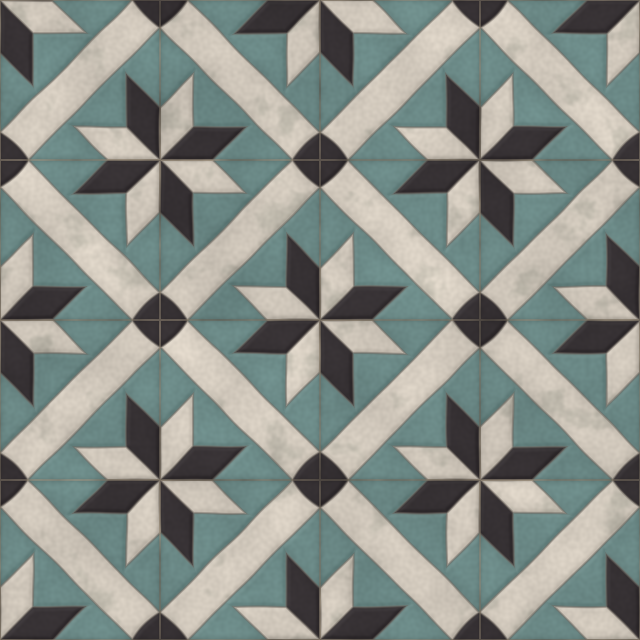
This pattern is drawn by a WebGL 1 fragment shader. Its source:

```glsl
precision highp float;
// Cement tiles, four by four: eight-petal stars on alternate tile corners,
// framed by diagonal cream bands that cross at dark diamonds.
// Folded distance fields give the shapes; wrapping gradient noise gives the wear.

uniform vec2 u_resolution;

#define TILES 4.0
#define PETAL_LENGTH 0.328
#define PETAL_WIDTH 0.208
#define BAND_HALF 0.122
#define GROUT_HALF 0.0055
#define WOBBLE 0.010
#define TEAL vec3(0.425, 0.545, 0.535)
#define CREAM vec3(0.835, 0.800, 0.750)
#define DARK vec3(0.215, 0.195, 0.205)
#define SEAM vec3(0.43, 0.40, 0.37)
#define GROUT vec3(0.56, 0.51, 0.44)
#define STAIN vec3(0.66, 0.65, 0.60)

const float DIAGONAL = 0.70711;

float hash(vec2 cell) {
  return fract(sin(dot(cell, vec2(127.1, 311.7))) * 43758.5);
}

vec2 gradient(vec2 cell, float period) {
  float angle = 6.2832 * hash(mod(cell, period));
  return vec2(cos(angle), sin(angle));
}

// Gradient noise that wraps after period cells
float noise(vec2 p, float period) {
  vec2 i = floor(p), f = p - i;
  vec2 w = f * f * f * (f * (f * 6.0 - 15.0) + 10.0);
  vec2 o = vec2(0.0, 1.0);
  float a = dot(gradient(i, period), f);
  float b = dot(gradient(i + o.yx, period), f - o.yx);
  float c = dot(gradient(i + o.xy, period), f - o.xy);
  float d = dot(gradient(i + o.yy, period), f - o.yy);
  return mix(mix(a, b, w.x), mix(c, d, w.x), w.y);
}

float fbm(vec2 uv, float period) {
  float sum = 0.0, gain = 1.0;
  for (int k = 0; k < 4; k++) {
    sum += gain * noise(uv * period, period);
    gain *= 0.55;
    period *= 2.0;
  }
  return sum;
}

// Offset from the centre of the star whose diamond frame holds p
vec2 starFrame(vec2 p) {
  vec2 a = mod(p + 1.0, 2.0) - 1.0;
  vec2 b = mod(p, 2.0) - 1.0;
  return abs(a.x) + abs(a.y) < abs(b.x) + abs(b.y) ? a : b;
}

// Signed distances: petals, dark petals (positive), band, band crossing
vec4 shapes(vec2 p) {
  vec2 q = starFrame(p), m = abs(q);
  float hi = max(m.x, m.y), lo = min(m.x, m.y);
  float petal = max((hi - lo - PETAL_LENGTH) * DIAGONAL, lo - PETAL_WIDTH);
  float spoke = min(lo, (hi - lo) * DIAGONAL) * sign(q.x * q.y * (m.x - m.y));
  float across = (1.0 - m.x - m.y) * DIAGONAL;
  float bulge = 0.014 * (1.0 - pow(across / BAND_HALF, 2.0));
  float crossing = (1.0 - hi + lo) * DIAGONAL - BAND_HALF - bulge;
  return vec4(petal, spoke, across - BAND_HALF, crossing);
}

// Distance to the nearest boundary between two colours
float seamDistance(vec4 s) {
  float d = min(abs(s.x), abs(s.z));
  if (s.x < 0.0) d = min(d, abs(s.y));
  if (s.z < 0.0) d = min(d, abs(s.w));
  return d;
}

float height(vec2 p) {
  return smoothstep(0.0, 0.03, seamDistance(shapes(p)));
}

void main() {
  vec2 uv = gl_FragCoord.xy / u_resolution;
  vec2 p = uv * TILES;
  float px = 0.8 * TILES / min(u_resolution.x, u_resolution.y);

  // Hand-cut outlines
  vec2 q = p + WOBBLE * vec2(noise(uv * 14.0, 14.0), noise(uv * 14.0 + 5.5, 14.0));
  vec4 s = shapes(q);
  float seam = seamDistance(s);

  // Flat colours
  vec3 petals = mix(CREAM, DARK, smoothstep(-px, px, s.y));
  vec3 bands = mix(DARK, CREAM, smoothstep(-px, px, s.w));
  vec3 color = mix(petals, TEAL, smoothstep(-px, px, s.x));
  color = mix(bands, color, smoothstep(-px, px, s.z));

  // Stains, mottling and uneven firing
  float pale = smoothstep(0.4, 0.75, color.r);
  float mottle = fbm(uv, 10.0);
  float stain = smoothstep(0.12, 0.6, fbm(uv + 0.37, 13.0));
  color = mix(color, STAIN, 0.5 * stain * pale);
  color *= 1.0 + 0.075 * mottle + 0.05 * noise(uv * 128.0, 128.0);
  color *= 0.98 + 0.04 * hash(mod(floor(p), TILES) + 3.0);

  // Raised fields lit from the upper left, with worn seams
  vec2 lightStep = vec2(-0.007, 0.007);
  color -= 0.045 * (height(q + lightStep) - height(q - lightStep));
  color *= 1.0 - 0.07 * exp(-seam * 28.0);
  color = mix(color, SEAM, 0.5 * (1.0 - smoothstep(0.002, 0.006 + px, seam)));

  // Tile joints
  vec2 joint = abs(fract(p + 0.5) - 0.5);
  float gap = min(joint.x, joint.y);
  color *= 1.0 - 0.16 * exp(-gap * 70.0);
  float fill = 1.0 - smoothstep(GROUT_HALF - px * 0.5, GROUT_HALF + px * 0.5, gap);
  color = mix(color, GROUT * (0.9 + 0.4 * mottle), fill * mix(0.5, 0.75, pale));

  gl_FragColor = vec4(color, 1.0);
}
```
